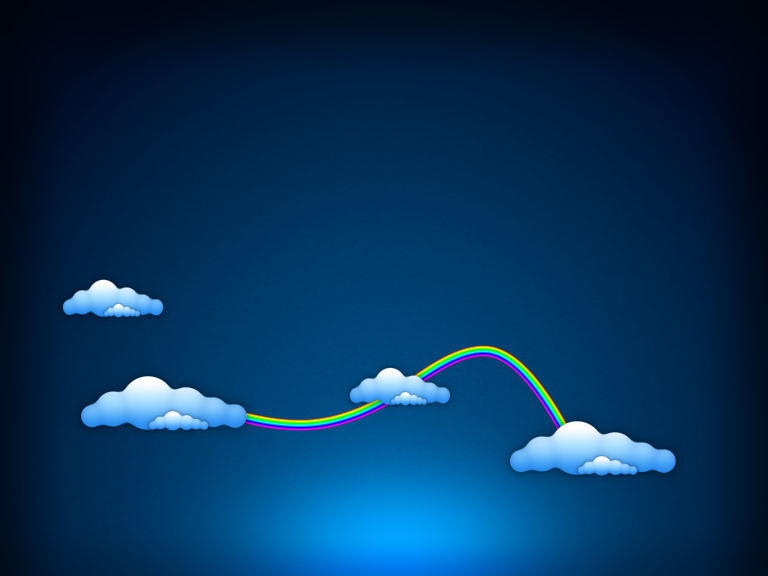
A WebGL 1 fragment shader for this background:

```glsl
precision highp float;
// Night-blue backdrop with a low azure glow, glossy clouds and a winding rainbow.
uniform vec2 u_resolution;

#define SKY_CENTER vec2(0.67, 0.2)
#define SKY_RADIUS vec2(0.83, 0.9)
#define SKY_INNER vec3(0.0, 0.31, 0.53)
#define SKY_OUTER vec3(0.0, 0.04, 0.135)
#define SKY_FALLOFF 1.35
#define GLOW_CENTER vec2(0.69, 0.06)
#define GLOW_RADIUS vec2(0.235, 0.125)
#define GLOW_COLOR vec3(0.0, 0.64, 1.0)
#define GRAIN 0.05
#define RAINBOW_HALF 0.0092
#define BIG_CLOUD vec2(0.2865, 0.2865)
#define SMALL_CLOUD vec2(0.1736, 0.198)

float hash(vec2 p) {
  vec3 q = fract(vec3(p.xyx) * 0.1031);
  q += dot(q, q.yzx + 33.33);
  return fract((q.x + q.y) * q.z);
}

float noise(vec2 p) {
  vec2 i = floor(p), f = fract(p);
  f = f * f * (3.0 - 2.0 * f);
  return mix(mix(hash(i), hash(i + vec2(1, 0)), f.x),
             mix(hash(i + vec2(0, 1)), hash(i + vec2(1, 1)), f.x), f.y);
}

// Radial sky with a faint paper grain, dark borders and bottom glow
vec3 background(vec2 p, float aspect) {
  float r = min(length((p - SKY_CENTER) / SKY_RADIUS), 1.0);
  vec3 col = mix(SKY_INNER, SKY_OUTER, pow(r, SKY_FALLOFF));
  float side = min(p.x, aspect - p.x);
  col *= mix(0.55, 1.0, smoothstep(-0.02, 0.13, side));
  col *= mix(0.6, 1.0, smoothstep(0.0, 0.15, 1.0 - p.y));
  col *= mix(0.85, 1.0, smoothstep(0.0, 0.1, p.y));
  col *= 1.0 + GRAIN * (noise(p * vec2(170.0, 320.0)) - 0.5);
  vec2 g = (p - GLOW_CENTER) / GLOW_RADIUS;
  vec3 glow = GLOW_COLOR - vec3(0.0, 0.14, 0.0) * smoothstep(0.07, 0.0, p.y);
  return mix(col, glow, exp(-dot(g, g)));
}

// Cubic from a to b; each knot holds x, y and slope
float cubic(float x, vec3 a, vec3 b) {
  float h = b.x - a.x, t = (x - a.x) / h, s = 1.0 - t;
  return mix(a.y, b.y, t * t * (3.0 - 2.0 * t)) + h * t * s * (a.z * s - b.z * t);
}

float rainbowPath(float x) {
  vec3 start = vec3(0.408, 0.2795, -0.28);
  vec3 dip = vec3(0.521, 0.262, 0.0);
  vec3 rise = vec3(0.703, 0.3264, 0.68);
  vec3 crest = vec3(0.840, 0.3906, 0.0);
  vec3 finish = vec3(0.986, 0.2413, -1.85);
  if (x < dip.x) return cubic(x, start, dip);
  if (x < rise.x) return cubic(x, dip, rise);
  if (x < crest.x) return cubic(x, rise, crest);
  return cubic(x, crest, finish);
}

vec3 addRainbow(vec3 col, vec2 p, float px) {
  float y = rainbowPath(p.x);
  float slope = (rainbowPath(p.x + 0.001) - rainbowPath(p.x - 0.001)) / 0.002;
  float d = (p.y - y) / sqrt(1.0 + slope * slope);
  float hue = mix(0.04, 0.9, clamp(0.5 - 0.5 * d / RAINBOW_HALF, 0.0, 1.0));
  vec3 band = clamp(abs(mod(hue * 6.0 + vec3(0, 4, 2), 6.0) - 3.0) - 1.0, 0.0, 1.0);
  float mask = smoothstep(px, -px, abs(d) - RAINBOW_HALF);
  mask *= step(0.41, p.x) * step(p.x, 0.986);
  return mix(col, band, mask);
}

// Adds a round puff (x, y, radius) to the distance d with a soft joint
float addPuff(float d, vec2 q, vec3 puff) {
  float e = length(q - puff.xy) - puff.z;
  float h = max(0.05 - abs(d - e), 0.0);
  return min(d, e) - h * h * 5.0;
}

// Union of six puffs, one unit wide
float cloudShape(vec2 q) {
  float d = addPuff(1.0, q, vec3(-0.433, -0.073, 0.067));
  d = addPuff(d, q, vec3(-0.306, -0.030, 0.106));
  d = addPuff(d, q, vec3(-0.094, 0.006, 0.162));
  d = addPuff(d, q, vec3(0.136, -0.024, 0.125));
  d = addPuff(d, q, vec3(0.300, -0.050, 0.090));
  return addPuff(d, q, vec3(0.433, -0.073, 0.071));
}

// Soft shadow, white-to-blue body and a shaded rim
vec3 paintCloud(vec3 col, vec2 q, float px) {
  float d = cloudShape(q);
  col *= 1.0 - 0.3 * exp(-max(d, 0.0) / 0.025);
  vec3 body = mix(vec3(0.2, 0.6, 0.97), vec3(0.68, 0.88, 1.0), smoothstep(-0.14, 0.04, q.y));
  body = mix(body, vec3(1.0), smoothstep(0.0, 0.14, q.y));
  float rim = exp(min(d, 0.0) / 0.025) * smoothstep(0.15, -0.05, q.y);
  body = mix(body, vec3(0.1, 0.45, 0.85), 0.5 * rim);
  return mix(col, body, smoothstep(px, -px, d));
}

// A cloud with a smaller one resting on its lower edge
vec3 addCloud(vec3 col, vec2 p, vec2 center, vec2 size, float px) {
  vec2 q = (p - center) / size;
  col = paintCloud(col, q, px / size.x);
  return paintCloud(col, (q - vec2(0.09, -0.104)) / 0.36, px / (size.x * 0.36));
}

void main() {
  vec2 p = gl_FragCoord.xy / u_resolution.y;
  float px = 0.75 / u_resolution.y;
  vec3 col = background(p, u_resolution.x / u_resolution.y);
  col = addRainbow(col, p, px);
  col = addCloud(col, p, vec2(0.196, 0.481), SMALL_CLOUD, px);
  col = addCloud(col, p, vec2(0.694, 0.328), SMALL_CLOUD, px);
  col = addCloud(col, p, vec2(0.284, 0.2986), BIG_CLOUD, px);
  col = addCloud(col, p, vec2(1.0286, 0.2205), BIG_CLOUD, px);
  gl_FragColor = vec4(col, 1.0);
}
```
